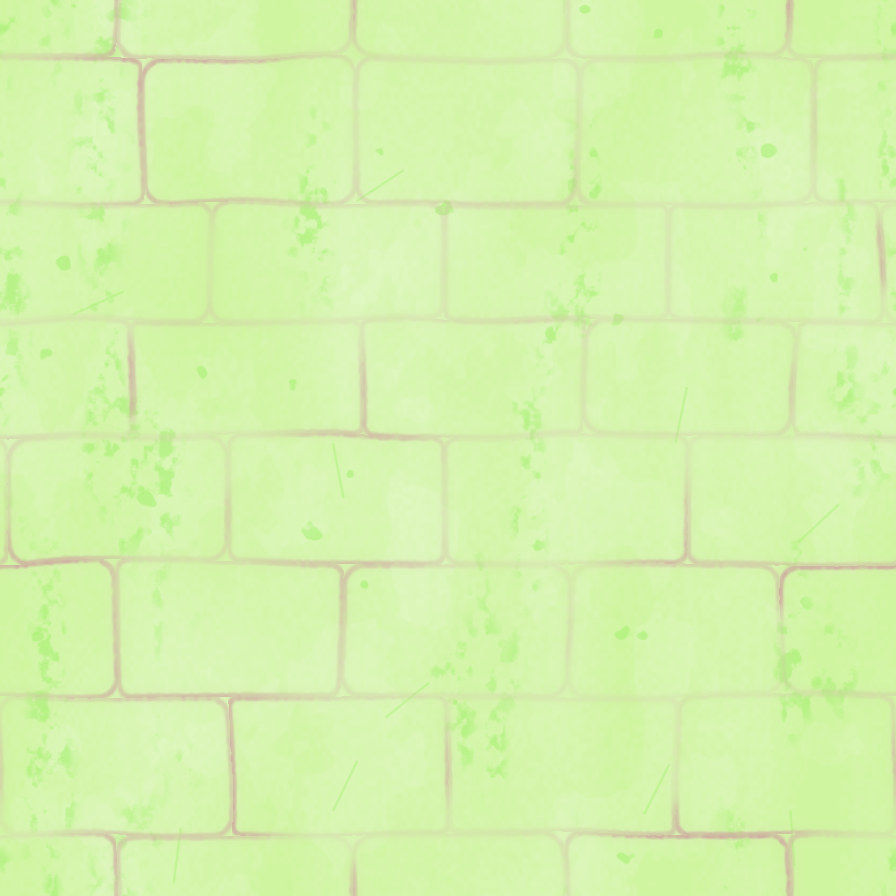
Reproduce this texture procedurally as a Shadertoy shader.

```glsl
// A tiling wall of pale lime painted blocks: seven uneven courses of four.
// Rounded-box distances give worn mauve joints; periodic noise gives the
// blotches, vertical streaks and flecks; hashed loops scatter the damage.

const int COURSES = 7;
const float BLOCKS = 4.0;
const float BASE_HEIGHT = 0.069;
// Course boundaries above the base, and the first joint of each course.
const float BEDS[8] = float[8](0.0, 0.154, 0.303, 0.444, 0.574, 0.704, 0.866, 1.0);
const float STARTS[7] = float[7](0.258, 0.130, 0.254, 0.147, 0.238, 0.159, 0.128);

const vec3 LIME = vec3(0.815, 0.960, 0.630);
const vec3 PALE = vec3(0.875, 0.968, 0.755);
const vec3 MOSS = vec3(0.640, 0.940, 0.430);
const vec3 BEIGE = vec3(0.840, 0.870, 0.680);
const vec3 MAUVE = vec3(0.800, 0.640, 0.620);

float hash(vec2 p) {
    return fract(sin(dot(p, vec2(127.1, 311.7))) * 43758.5453);
}

// Value noise that wraps after one canvas, with the given cells per side.
float noise(vec2 uv, vec2 cells) {
    vec2 p = uv * cells, i = floor(p), f = fract(p);
    f = f * f * (3.0 - 2.0 * f);
    vec2 a = mod(i, cells), b = mod(i + 1.0, cells), seed = cells * 0.37;
    return mix(mix(hash(a + seed), hash(vec2(b.x, a.y) + seed), f.x),
               mix(hash(vec2(a.x, b.y) + seed), hash(b + seed), f.x), f.y);
}

float fbm(vec2 uv, vec2 cells) {
    float sum = 0.0, weight = 0.5;
    for (int i = 0; i < 4; i++) {
        sum += weight * noise(uv, cells);
        cells *= 2.0;
        weight *= 0.5;
    }
    return sum / 0.9375;
}

// Shortest offset on the repeating canvas.
vec2 wrapDelta(vec2 d) {
    return d - floor(d + 0.5);
}

float roundBox(vec2 p, vec2 halfSize, float radius) {
    vec2 q = abs(p) - halfSize + radius;
    return length(max(q, 0.0)) + min(max(q.x, q.y), 0.0) - radius;
}

float jointAt(float k, float course) {
    float shift = mod(k, BLOCKS) == 0.0 ? 0.0 : hash(vec2(k, course)) - 0.5;
    return (k + 0.12 * shift) / BLOCKS;
}

// Signed distance to the enclosing block in x; its random value in y.
vec2 block(vec2 uv) {
    float y = fract(uv.y - BASE_HEIGHT);
    int row = 0;
    for (int i = 1; i < COURSES; i++) if (y >= BEDS[i]) row = i;
    float x = fract(uv.x - STARTS[row]), course = float(row), column = 0.0;
    for (float k = 1.0; k < BLOCKS; k++) if (x >= jointAt(k, course)) column = k;
    vec2 low = vec2(jointAt(column, course), BEDS[row]);
    vec2 high = vec2(jointAt(column + 1.0, course), BEDS[row + 1]);
    float radius = mix(0.010, 0.026, hash(vec2(column + 9.0, course)));
    float d = roundBox(vec2(x, y) - 0.5 * (low + high), 0.5 * (high - low), radius);
    return vec2(d, hash(vec2(column, course + 20.0)));
}

// Thin slanted scratches and small ragged chips.
float damage(vec2 uv, float pixel) {
    float mark = 0.0, ragged = noise(uv, vec2(110.0)) - 0.5;
    for (float i = 0.0; i < 26.0; i++) {
        vec2 d = wrapDelta(uv - vec2(hash(vec2(i, 3.0)), hash(vec2(i, 7.0))));
        float size = mix(0.002, 0.008, pow(hash(vec2(i, 11.0)), 2.0));
        float chip = length(d) - size + 0.010 * ragged;
        mark = max(mark, 0.55 * (1.0 - smoothstep(-pixel, pixel + 0.001, chip)));
        if (i < 10.0) {
            float angle = mix(0.2, 1.9, hash(vec2(i, 17.0)));
            vec2 along = vec2(cos(angle), sin(angle));
            vec2 s = wrapDelta(d + vec2(0.31, 0.17));
            float t = clamp(dot(s, along), -0.03, 0.03);
            float line = length(s - along * t);
            mark = max(mark, 0.4 * (1.0 - smoothstep(0.0004, 0.0012 + pixel, line)));
        }
    }
    return mark;
}

void mainImage(out vec4 fragColor, in vec2 fragCoord) {
    vec2 uv = fragCoord / iResolution.xy;
    float pixel = 1.0 / iResolution.y;

    // Layered paint: clouds, crisp peeled patches, rain streaks and grain.
    float cloud = fbm(uv, vec2(5.0, 4.0));
    float patches = smoothstep(0.53, 0.57, fbm(uv, vec2(15.0, 12.0)));
    float streak = fbm(uv, vec2(13.0, 2.0));
    float grain = noise(uv, vec2(210.0, 150.0));
    float paint = 0.32 + 1.0 * (cloud - 0.5) + 0.26 * patches
                + 0.65 * (streak - 0.5) + 0.28 * (grain - 0.5);
    vec3 color = mix(LIME, PALE, clamp(paint, 0.0, 1.0));

    // Mossy flecks gather in the streaks.
    float flecks = smoothstep(0.58, 0.74, fbm(uv, vec2(17.0, 4.0)))
                 * smoothstep(0.50, 0.72, fbm(uv, vec2(80.0, 64.0)));
    color = mix(color, MOSS, 0.6 * flecks);
    color = mix(color, MOSS, damage(uv, pixel));

    // Wavering joints, darkest where the wear is low.
    vec2 sway = vec2(noise(uv, vec2(9.0)), noise(uv, vec2(11.0))) - 0.5;
    vec2 cell = block(uv + 0.009 * sway + 0.0015 * (grain - 0.5));
    float wear = smoothstep(0.30, 0.80, noise(uv, vec2(5.0, 14.0)));
    float strength = mix(0.18, 1.0, wear) * mix(0.45, 1.0, cell.y);
    float halo = exp(-abs(cell.x) / 0.005);
    float line = 1.0 - smoothstep(0.0008, 0.0040 + pixel, abs(cell.x + 0.001));
    color = mix(color, BEIGE, 0.65 * halo * mix(0.35, 1.0, strength));
    color = mix(color, MAUVE, 0.85 * line * strength * mix(0.6, 1.0, grain));
    fragColor = vec4(color, 1.0);
}
```
